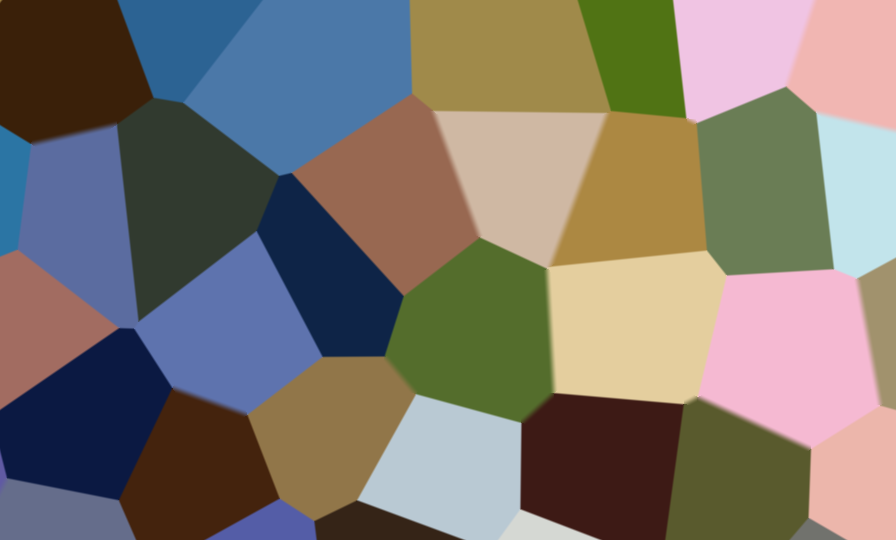
Reproduce this background procedurally as a WebGL 1 fragment shader.

```glsl
precision highp float;
// Irregular mosaic of flat Voronoi polygons: blues and browns left, greens and pastels right.

uniform vec2 u_resolution;

const float COLUMNS = 6.5;         // sites across the canvas width
const float JITTER = 0.92;         // 0 = square grid, 1 = fully scattered
const float SPLIT_COLUMN = 3.0;    // first column of the right-hand colour mix
const float CRISP_EDGE = 0.010;    // half widths of the seams, in columns
const float SOFT_EDGE = 0.032;
const float SOFT_SHARE = 0.18;     // share of seams that are soft

const vec3 OCHRE = vec3(0.55, 0.49, 0.35);
const vec3 PASTEL = vec3(0.85, 0.80, 0.76);
const vec3 BLUE = vec3(0.28, 0.42, 0.62);
const vec3 BROWN = vec3(0.24, 0.15, 0.11);
const vec3 GREEN = vec3(0.34, 0.40, 0.15);
const vec3 NAVY = vec3(0.04, 0.12, 0.26);

// Sine-free hash of a cell index.
vec3 hash3(vec2 p) {
    vec3 q = fract(vec3(p.xyx) * vec3(0.1031, 0.1030, 0.0973));
    q += dot(q, q.yxz + 33.33);
    return fract((q.xxy + q.yzz) * q.zyx);
}

vec2 sitePosition(vec2 id) {
    return id + 0.5 + JITTER * (hash3(id + 17.0).xy - 0.5);
}

// Varies a family colour; spread is the full range per channel.
vec3 vary(vec3 base, vec3 spread, vec3 random) {
    return clamp(base + spread * (random - 0.5), 0.0, 1.0);
}

// An even-spread sequence picks the family, so the shares stay balanced.
vec3 cellColor(vec2 id) {
    float pick = fract(dot(id, vec2(0.7549, 0.5698)));
    vec3 random = hash3(id + 71.0);

    vec3 ochre = vary(OCHRE, vec3(0.28, 0.18, 0.18), random);
    vec3 brown = vary(BROWN, vec3(0.26, 0.16, 0.18), random);

    if (id.x < SPLIT_COLUMN) {
        if (pick < 0.12) return vary(NAVY, vec3(0.08, 0.06, 0.06), random);
        if (pick < 0.48) return vary(BLUE, vec3(0.28, 0.16, 0.16), random);
        return pick < 0.68 ? ochre : brown;
    }
    if (pick < 0.05) return brown;
    if (pick < 0.20) return ochre;
    if (pick < 0.70) return vary(PASTEL, vec3(0.26, 0.20, 0.36), random);
    if (pick < 0.88) return vary(GREEN, vec3(0.16, 0.18, 0.14), random);
    return ochre;
}

void main() {
    vec2 p = gl_FragCoord.xy / u_resolution.x * COLUMNS;
    vec2 home = floor(p);

    // Find the two nearest sites.
    vec2 nearId = home, nextId = home;
    vec2 nearOffset = vec2(0.0), nextOffset = vec2(0.0);
    float nearDist = 1e3, nextDist = 1e3;
    for (int j = -2; j <= 2; j++) {
        for (int i = -2; i <= 2; i++) {
            vec2 id = home + vec2(float(i), float(j));
            vec2 offset = sitePosition(id) - p;
            float dist = dot(offset, offset);
            if (dist < nearDist) {
                nextDist = nearDist;
                nextId = nearId;
                nextOffset = nearOffset;
                nearDist = dist;
                nearId = id;
                nearOffset = offset;
            } else if (dist < nextDist) {
                nextDist = dist;
                nextId = id;
                nextOffset = offset;
            }
        }
    }

    // Distance to the seam, and a blend that meets halfway on it.
    float seam = 0.5 * (nextDist - nearDist) / length(nextOffset - nearOffset);
    float isSoft = step(hash3(nearId + nextId).x, SOFT_SHARE);
    float pixel = COLUMNS / u_resolution.x;
    float halfWidth = max(mix(CRISP_EDGE, SOFT_EDGE, isSoft), 0.75 * pixel);
    float inside = smoothstep(-halfWidth, halfWidth, seam);

    vec3 color = mix(cellColor(nextId), cellColor(nearId), inside);
    gl_FragColor = vec4(color, 1.0);
}
```
